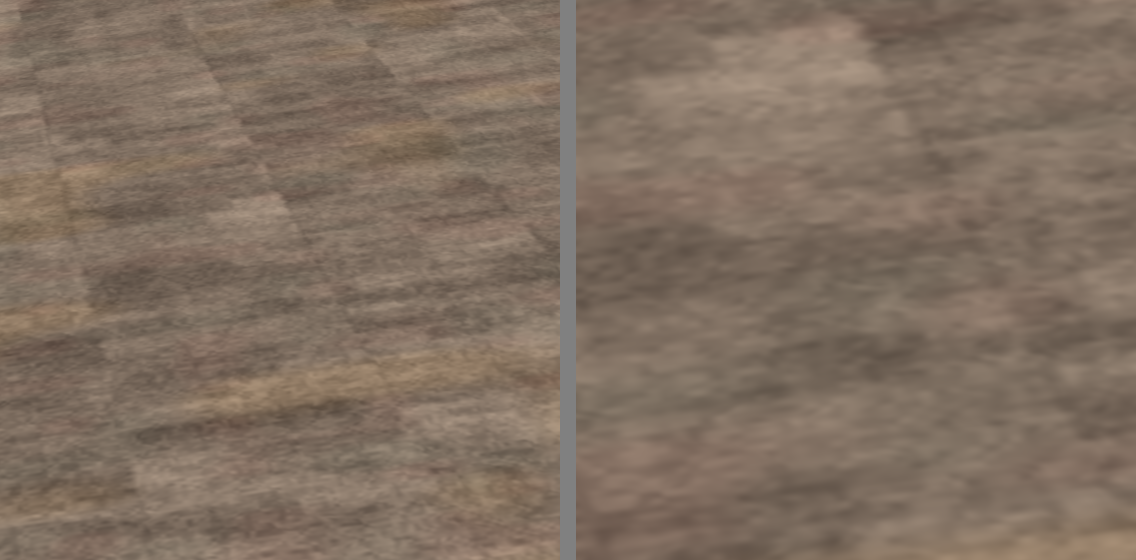
Left: the whole. Right: its middle third, enlarged.
Reproduce this texture procedurally as a WebGL 2 fragment shader.

```glsl
#version 300 es
precision highp float;
// Woven carpet tiles seen at a slant: staggered yarn streaks in brown and taupe.
// The canvas is projected onto floor coordinates, where hashed streaks, tile
// seams, fine pile grain and soft colour casts are layered.

uniform vec2 u_resolution;
out vec4 fragColor;

float hash(vec2 p) {
    vec3 q = fract(p.xyx * vec3(0.1031, 0.1030, 0.0973));
    q += dot(q, q.yzx + 33.33);
    return fract((q.x + q.y) * q.z);
}

// Smooth value noise centred on zero
float noise(vec2 p) {
    vec2 i = floor(p), f = fract(p);
    f = f * f * (3.0 - 2.0 * f);
    float low = mix(hash(i), hash(i + vec2(1, 0)), f.x);
    float high = mix(hash(i + vec2(0, 1)), hash(i + vec2(1, 1)), f.x);
    return mix(low, high, f.y) - 0.5;
}

// One row of yarn: stretches of even shade with short transitions
float yarnRow(float along, float row) {
    float x = along + 9.0 * hash(vec2(row, 71.0));
    float i = floor(x);
    return mix(hash(vec2(i, row)), hash(vec2(i + 1.0, row)),
               smoothstep(0.42, 0.58, fract(x)));
}

// Rows stacked across the floor, each with its own stagger
float streaks(vec2 p, float seed) {
    float row = floor(p.y) + seed;
    float blend = smoothstep(0.2, 0.8, fract(p.y));
    return mix(yarnRow(p.x, row), yarnRow(p.x, row + 1.0), blend) - 0.5;
}

// Streak pattern of a single column of tiles
float weave(vec2 floorPos, float tile) {
    float seed = 131.0 * tile + 400.0;
    return 1.15 * streaks(floorPos * vec2(4.0, 72.0), seed)
         + 1.3 * streaks(floorPos * vec2(5.5, 150.0), seed + 37.0)
         + 0.7 * streaks(floorPos * vec2(11.0, 340.0), seed + 83.0);
}

void main() {
    vec2 uv = gl_FragCoord.xy / u_resolution;
    float down = 1.0 - uv.y;

    // Slanted perspective: x runs along the yarn, y across it
    float slant = down + 0.14 * uv.x;
    vec2 ground = vec2((uv.x + 0.19) / (down + 0.9), 1.0 / (slant + 1.3));
    vec2 wobble = vec2(noise(ground * vec2(60.0, 400.0)),
                       noise(ground * vec2(24.0, 120.0) + 40.0));
    vec2 bent = ground + wobble * vec2(0.006, 0.0012);

    // Neighbouring tiles meet at softened seams
    float across = (bent.x - 0.244) / 0.31;
    float seamId = round(across);
    float seamGap = (across - seamId) * 0.31;
    float shade = mix(weave(bent, seamId - 1.0), weave(bent, seamId),
                      smoothstep(-0.006, 0.006, seamGap));
    float seamWear = smoothstep(-0.05, 0.3, noise(vec2(seamId * 5.0, ground.y * 26.0)));
    shade -= 0.3 * seamWear * (1.0 - smoothstep(0.001, 0.007, abs(seamGap)));

    // Faint crosswise bands, strongest toward the far left
    float farLeft = smoothstep(1.1, 0.2, uv.x + down);
    shade += mix(0.25, 0.7, farLeft) * noise(ground * vec2(30.0, 15.0) + 15.0);

    // Pile grain, coarser and clearer toward the viewer
    float grain = noise(ground * vec2(80.0, 480.0) + wobble.yx * 1.2);
    float fibre = noise(ground * vec2(150.0, 850.0) + wobble + 60.0);
    shade += mix(0.6, 1.05, down) * grain + mix(0.7, 1.05, down) * fibre;

    // Broad lightness drift
    shade += 0.5 * noise(ground * vec2(4.0, 18.0) + 22.0);
    vec3 colour = vec3(0.506, 0.442, 0.387) + shade * vec3(0.082, 0.075, 0.067);

    // Golden, rosy and grey-green casts in elongated patches
    float gold = smoothstep(0.06, 0.42, noise(ground * vec2(5.0, 62.0) + 8.0)
                 + 0.12 * smoothstep(0.3, 0.0, uv.x));
    float rose = smoothstep(0.08, 0.4, noise(ground * vec2(11.0, 110.0) + 90.0));
    float sage = smoothstep(0.05, 0.4, noise(ground * vec2(8.0, 75.0) + 130.0));
    colour += gold * vec3(0.036, 0.016, -0.014);
    colour += rose * vec3(0.014, -0.004, -0.002);
    colour += sage * vec3(-0.008, 0.005, 0.003);

    fragColor = vec4(clamp(colour, 0.0, 1.0), 1.0);
}
```
